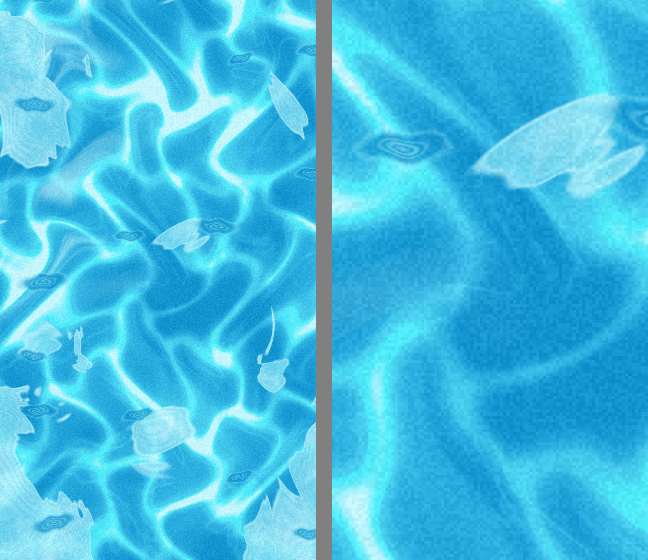
Left, the full canvas; right, a detail of the centre.
Write a WebGL 1 fragment shader that draws this texture.

```glsl
precision highp float;
// Sunlit turquoise water: glowing caustic ridges, pale foam and ringed ripples.
uniform vec2 u_resolution;

#define RIDGE_CELLS 4.6
#define RIDGE_SHARPNESS 7.5
#define WARP 0.065
#define FOAM_SCALE 9.0
#define FOAM_LEVEL 0.60
#define EYE_CELL vec2(0.29, 0.19)
#define EYE_SHARE 0.5
#define GRAIN 0.07
#define GRAIN_CELLS 288.0

const vec3 DEEP = vec3(0.07, 0.58, 0.81);
const vec3 MID = vec3(0.17, 0.69, 0.88);
const vec3 SKY = vec3(0.28, 0.80, 0.93);
const vec3 AQUA = vec3(0.31, 0.92, 0.98);
const vec3 MIST = vec3(0.47, 0.85, 0.94);
const vec3 PALE = vec3(0.77, 0.96, 0.99);

float hash(vec2 p) {
  vec3 q = fract(vec3(p.xyx) * 0.1031);
  q += dot(q, q.yzx + 33.33);
  return fract((q.x + q.y) * q.z);
}

vec2 hash2(vec2 p) {
  return vec2(hash(p + 17.3), hash(p + 61.7));
}

mat2 rotation(float a) {
  return mat2(cos(a), sin(a), -sin(a), cos(a));
}

// Layered sines, each octave turned and bent by the one before it
float swirl(vec2 p) {
  float sum = 0.0;
  float amp = 0.5;
  mat2 turn = rotation(0.9);
  for (int i = 0; i < 5; i++) {
    sum += amp * sin(p.x) * cos(p.y);
    p = turn * p * 1.7 + sin(p.yx * 1.2) + 1.9;
    amp *= 0.6;
  }
  return sum;
}

vec2 bend(vec2 p) {
  vec2 w = sin(p.yx * vec2(11.0, 9.0) + vec2(0.6, 2.1));
  w += 0.6 * sin(p.yx * vec2(21.0, 25.0) + 2.0 * w.yx + vec2(4.0, 1.0));
  return p + WARP * w;
}

// Smooth cellular edges: 0 inside a cell, 1 on a border, more at junctions
float cellEdges(vec2 p) {
  vec2 cell = floor(p);
  float sum = 0.0;
  float squares = 0.0;
  for (int y = -1; y <= 1; y++) {
    for (int x = -1; x <= 1; x++) {
      vec2 id = cell + vec2(float(x), float(y));
      float w = exp(-RIDGE_SHARPNESS * length(id + 0.12 + 0.76 * hash2(id) - p));
      sum += w;
      squares += w * w;
    }
  }
  return sum * sum / squares - 1.0;
}

vec3 waterColor(float light) {
  vec3 c = mix(DEEP, MID, smoothstep(0.08, 0.36, light));
  c = mix(c, SKY, smoothstep(0.32, 0.58, light));
  c = mix(c, AQUA, smoothstep(0.58, 0.88, light));
  return mix(c, PALE, smoothstep(0.88, 1.35, light));
}

// Dark lens-shaped ripples with a pale rim and inner rings
vec3 addEyes(vec3 color, vec2 p) {
  vec2 grid = p / EYE_CELL;
  vec2 id = floor(grid);
  vec2 rnd = hash2(id + 5.0);
  vec2 q = (fract(grid) - 0.5 - 0.3 * (rnd - 0.5)) * EYE_CELL;
  q = rotation(-0.5 * rnd.x + 0.1) * q;
  q += 0.003 * sin(q.yx * 110.0 + 6.0 * rnd);
  float r = length(q / (vec2(0.075, 0.026) * mix(0.55, 1.0, rnd.y)));
  float shown = step(hash(id + 9.0), EYE_SHARE);
  color = mix(color, DEEP, 0.75 * shown * (1.0 - smoothstep(0.65, 1.15, r)));
  float rim = exp(-pow((r - 1.05) / 0.12, 2.0));
  float rings = (0.5 + 0.5 * sin(r * 26.0)) * (1.0 - smoothstep(0.45, 0.7, r));
  return mix(color, MIST, shown * (0.4 * rim + 0.6 * rings));
}

vec3 addFoam(vec3 color, vec2 p, vec2 uv) {
  float left = 1.0 - smoothstep(0.0, 0.38, uv.x);
  float right = smoothstep(0.7, 1.0, uv.x);
  float top = smoothstep(0.55, 0.85, uv.y);
  float bottom = 1.0 - smoothstep(0.22, 0.42, uv.y);
  float shore = max(left * max(top, bottom), 0.85 * right * bottom) + 0.2 * bottom;
  float field = swirl(p * FOAM_SCALE + 3.0) + 0.9 * shore - FOAM_LEVEL;
  float body = smoothstep(-0.03, 0.06, field);
  float shade = 0.35 + 0.7 * swirl(p * 17.0 + 8.0) + 0.15 * sin(field * 45.0);
  color = mix(color, mix(MIST, PALE, clamp(shade, 0.0, 1.0)), 0.85 * body);
  return mix(color, PALE, 0.4 * exp(-pow((field - 0.04) / 0.03, 2.0)));
}

void main() {
  vec2 uv = gl_FragCoord.xy / u_resolution;
  vec2 p = gl_FragCoord.xy / u_resolution.x;
  vec2 bent = bend(p);

  // Caustic light: wide glow, thin bright crests and faint minor folds
  float tone = 0.5 + swirl(p * 6.0 + 1.0);
  float edge = cellEdges(bent * RIDGE_CELLS * vec2(1.1, 0.9));
  float crest = pow(min(edge, 1.0), 9.0);
  float fold = exp(-pow(swirl(bent * 8.0 + 6.0) / 0.07, 2.0));
  float light = 0.07 + 0.24 * tone + edge * (0.28 + 0.22 * tone);
  light += 0.26 * crest * clamp(tone, 0.15, 1.0) + 0.13 * fold;
  vec3 color = waterColor(light);

  // Milky slanted streaks drifting in from the left
  vec2 along = rotation(-0.5) * bent;
  float streak = smoothstep(0.05, 0.6, swirl(along * vec2(5.0, 17.0)));
  float drift = (1.0 - smoothstep(0.1, 0.6, uv.x)) * smoothstep(0.35, 0.6, uv.y);
  color = mix(color, PALE, 0.6 * streak * drift);

  color = addFoam(color, p, uv);
  color = addEyes(color, p);
  color += GRAIN * (hash(floor(p * GRAIN_CELLS)) - 0.5);
  gl_FragColor = vec4(clamp(color, 0.0, 1.0), 1.0);
}
```
